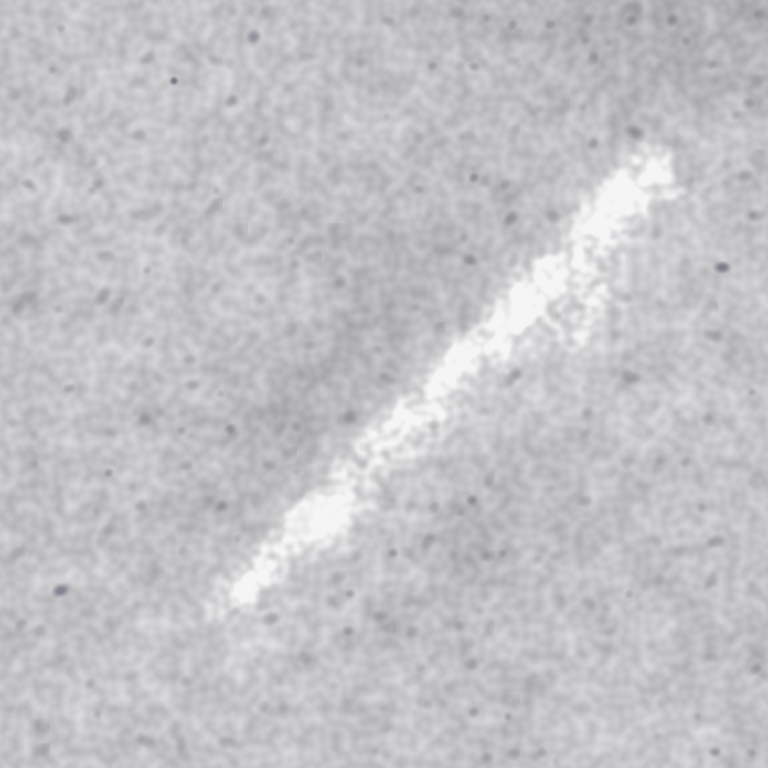
Reproduce this texture procedurally as a WebGL 1 fragment shader.

```glsl
precision highp float;
uniform vec2 u_resolution;

vec2 hash2(vec2 cell) {
  vec2 q = vec2(dot(cell, vec2(127.1, 311.7)), dot(cell, vec2(269.5, 183.3)));
  return fract(sin(q) * 43758.545);
}

vec2 gradientAt(vec2 cell) {
  float angle = 6.2832 * hash2(cell).x;
  return vec2(cos(angle), sin(angle));
}

float gradientNoise(vec2 p) {
  vec2 i = floor(p), f = fract(p);
  vec2 u = f * f * f * (f * (f * 6.0 - 15.0) + 10.0);
  vec2 e = vec2(1.0, 0.0);
  float bottom = mix(dot(gradientAt(i), f), dot(gradientAt(i + e.xy), f - e.xy), u.x);
  float top = mix(dot(gradientAt(i + e.yx), f - e.yx), dot(gradientAt(i + e.xx), f - e.xx), u.x);
  return mix(bottom, top, u.y);
}

float bump(float x, float center, float width) {
  float t = (x - center) / width;
  return exp(-t * t);
}

// One soft, slightly stretched dark speck in some of the grid cells
float specks(vec2 p, float cells, float density, float seed) {
  vec2 cell = floor(p * cells);
  vec2 place = hash2(cell + seed);
  vec2 kind = hash2(cell + seed + 57.0);
  vec2 d = (fract(p * cells) - 0.25 - 0.5 * place) / cells;
  float angle = 1.6 * kind.y - 0.4;
  float c = cos(angle), s = sin(angle);
  d = mat2(c, -s, s, c) * d;
  d.x /= 1.0 + 0.9 * place.x * place.y;
  float radius = mix(0.005, 0.009, place.y);
  float strength = mix(0.4, 1.0, place.x);
  return step(kind.x, density) * strength * (1.0 - smoothstep(radius * 0.2, radius * 1.4, length(d)));
}

void main() {
  vec2 p = gl_FragCoord.xy / u_resolution.y;

  // Coordinates along and across the diagonal streak
  vec2 d = p - vec2(0.55, 0.47);
  float along = dot(d, vec2(0.69, 0.724));
  float across = dot(d, vec2(0.724, -0.69));

  // Broad shading
  float tone = 0.768 + 0.03 * gradientNoise(p * 3.0 + 4.0);
  tone -= 0.05 * bump(across, -0.11, 0.08) * bump(along, -0.05, 0.3);
  tone -= 0.045 * bump(across, 0.15, 0.06) * bump(along, -0.08, 0.2);
  tone -= 0.065 * smoothstep(0.75, 1.0, p.y) * smoothstep(0.4, 0.9, p.x);

  // Fine mottled grain
  float coarse = gradientNoise(p * 14.0 + 9.0);
  float medium = gradientNoise(p * 34.0 + 21.0);
  float fine = gradientNoise(p * 72.0 + 33.0);
  tone += 0.055 * coarse + 0.065 * medium + 0.085 * fine;

  // Bright broken streak with a paler fringe on its lower right
  float ends = smoothstep(-0.46, -0.32, along) * (1.0 - smoothstep(0.38, 0.55, along));
  float core = ends * bump(across, -0.005, 0.035);
  float fringe = ends * bump(across, 0.05, 0.075) * mix(0.55, 1.0, smoothstep(-0.1, 0.25, along));
  float patches = 0.7 * gradientNoise(p * 11.0 + 2.0) + 0.5 * gradientNoise(p * 26.0 + 5.0) + 0.3 * fine;
  float white = smoothstep(0.3, 0.85, 0.6 * core + 0.36 * fringe + patches * max(core, fringe));
  tone += 0.035 * fringe + 0.03 * core + 0.15 * white;

  // Faint and strong specks
  tone -= 0.13 * specks(p, 19.0, 0.36, 3.0);
  tone -= 0.07 * specks(p, 31.0, 0.3, 17.0);
  float ink = specks(p, 7.0, 0.12, 40.0);

  vec3 color = vec3(tone) + vec3(-0.003, -0.001, 0.008) * (1.0 - white);
  color = mix(color, vec3(0.3, 0.29, 0.38), 0.75 * ink);
  gl_FragColor = vec4(min(color, 0.96), 1.0);
}
```
